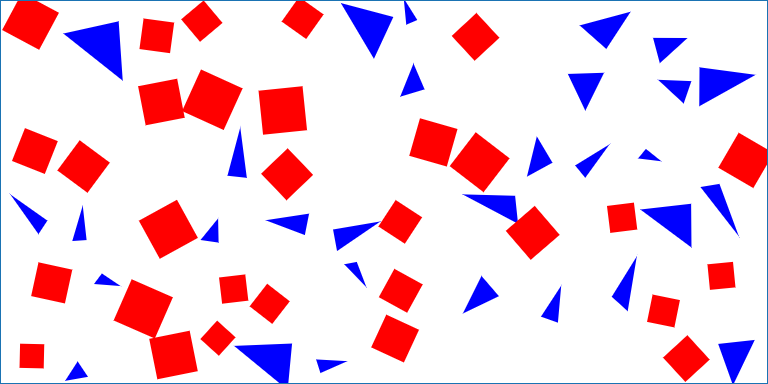
A Shadertoy shader for this pattern:

```glsl
// Scattered red squares and blue triangles on white inside a thin frame.
// Each cell of a coarse grid holds at most one shape, strongly jittered and
// then pushed away from its neighbours, so a pixel visits nearby cells only.

const ivec2 GRID = ivec2(12, 6);
const int SQUARES = 30;     // ranks 1..30
const int SHAPES = 60;      // triangles up to this rank, the rest stay empty
const float JITTER = 0.70;  // share of a cell
const float MAX_PUSH = 0.06;
const float MAX_REACH = 0.19;

const vec3 PAPER = vec3(1.0);
const vec3 RED = vec3(1.0, 0.0, 0.0);
const vec3 BLUE = vec3(0.0, 0.0, 1.0);
const vec3 FRAME = vec3(0.10, 0.45, 0.70);
const float FRAME_WIDTH = 0.0026;

struct Shape {
    vec2 home;
    float size;
    float radius;           // bounding radius, negative for an empty cell
    bool isSquare;
};

// Three random values in 0..1 for a cell and a stream number
vec3 hash3(ivec2 cell, int stream) {
    uvec3 v = uvec3(cell, stream) * 1664525u + 1013904223u;
    for (int k = 0; k < 2; k++) {
        v.x += v.y * v.z;
        v.y += v.z * v.x;
        v.z += v.x * v.y;
        v ^= v >> 16u;
    }
    return vec3(v >> 8u) / 16777216.0;
}

// Shuffles the cells: a fifth power modulo a prime is a permutation
int cellRank(ivec2 cell) {
    uint n = uint(cell.x + GRID.x * cell.y + 1);
    return int((n * n * n * n * n) % 73u);
}

Shape shapeInCell(ivec2 cell) {
    Shape s = Shape(vec2(0.0), 0.0, -1.0, false);
    bool inside = all(greaterThanEqual(cell, ivec2(0))) && all(lessThan(cell, GRID));
    int rank = inside ? cellRank(cell) : SHAPES + 1;
    if (rank > SHAPES) return s;

    // The rank sets both the kind and an evenly spread size
    s.isSquare = rank <= SQUARES;
    float spread = fract((float(rank) - 0.5) / float(SQUARES));
    s.size = s.isSquare ? mix(0.062, 0.120, spread) : mix(0.050, 0.155, spread);
    s.radius = s.size * (s.isSquare ? 0.70 : 0.54);
    vec2 offset = (hash3(cell, 1).xy - 0.5) * JITTER;
    s.home = (vec2(cell) + 0.5 + offset) / float(GRID.y);
    return s;
}

// Shift that separates a shape from the eight around it
vec2 pushFromNeighbours(Shape s, ivec2 cell) {
    vec2 push = vec2(0.0);
    for (int k = 0; k < 9; k++) {
        if (k == 4) continue;
        Shape other = shapeInCell(cell + ivec2(k % 3, k / 3) - 1);
        if (other.radius < 0.0) continue;
        vec2 gap = s.home - other.home;
        float dist = max(length(gap), 0.001);
        push += 0.55 * max(s.radius + other.radius - dist, 0.0) * gap / dist;
    }
    return push * min(1.0, MAX_PUSH / max(length(push), 0.001));
}

vec2 rotate(vec2 p, float angle) {
    float c = cos(angle), s = sin(angle);
    return vec2(c * p.x + s * p.y, c * p.y - s * p.x);
}

// Signed distance to the line a-b, positive on its right side
float edgeDistance(vec2 p, vec2 a, vec2 b) {
    vec2 d = normalize(b - a);
    return dot(p - a, vec2(d.y, -d.x));
}

// Triangle with its tip along +x; skew slides the base sideways
float triangleDistance(vec2 p, float len, float base, float skew) {
    vec2 tip = vec2(0.58 * len, -0.6 * skew);
    vec2 top = vec2(-0.42 * len, 0.4 * skew + 0.5 * base);
    vec2 low = top - vec2(0.0, base);
    return max(edgeDistance(p, tip, top),
           max(edgeDistance(p, top, low), edgeDistance(p, low, tip)));
}

float coverage(float dist, float pixel) {
    return clamp(0.5 - dist / pixel, 0.0, 1.0);
}

void mainImage(out vec4 fragColor, in vec2 fragCoord) {
    float pixel = 1.0 / iResolution.y;
    vec2 p = fragCoord * pixel;
    vec3 color = PAPER;

    // Paint the shapes of the nearby cells
    for (int k = 0; k < 9; k++) {
        ivec2 cell = ivec2(floor(p * float(GRID.y))) + ivec2(k % 3, k / 3) - 1;
        Shape s = shapeInCell(cell);
        if (s.radius < 0.0 || distance(p, s.home) > MAX_REACH) continue;
        vec3 form = hash3(cell, 2);
        vec2 q = rotate(p - s.home - pushFromNeighbours(s, cell), 6.2832 * form.z);
        float dist = s.isSquare
            ? max(abs(q.x), abs(q.y)) - 0.5 * s.size
            : triangleDistance(q, s.size, s.size * mix(0.35, 0.98, form.x),
                               s.size * mix(-0.45, 0.45, form.y));
        color = mix(color, s.isSquare ? RED : BLUE, coverage(dist, pixel));
    }

    // Thin frame around the canvas
    vec2 inset = min(p, iResolution.xy * pixel - p);
    float border = min(inset.x, inset.y) - FRAME_WIDTH;
    fragColor = vec4(mix(color, FRAME, coverage(border, pixel)), 1.0);
}
```
